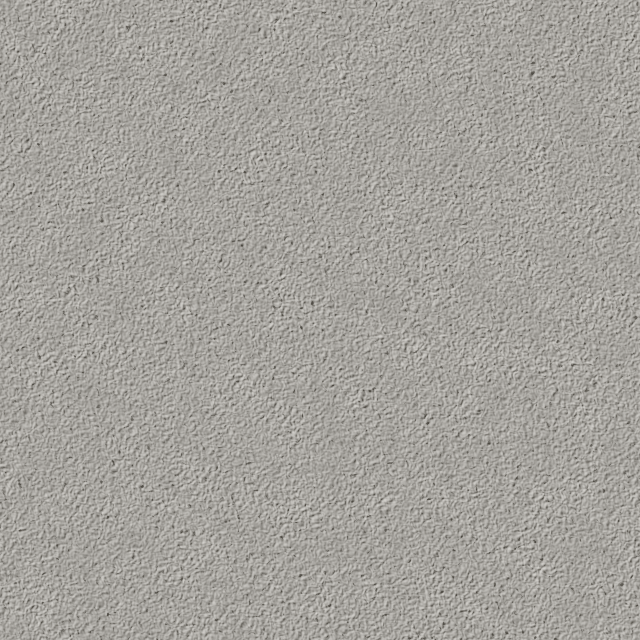
This texture is drawn by a Shadertoy shader. Its source:

```glsl
// Fine grey stucco: rough plaster grains lit from the upper left, with small dark pits.

const vec3  PLASTER       = vec3(0.655, 0.645, 0.624);
const vec3  SHADOW_TINT   = vec3(1.0, 1.01, 1.03);   // shadows turn slightly warm
const vec2  LIGHT_DIR     = vec2(-0.75, 0.66);
const float GRAIN_FREQ    = 158.0;   // grains across the canvas
const float FINE_FREQ     = 255.0;
const float FINE_HEIGHT   = 0.7;
const float RELIEF_STEP   = 0.0016;  // half width of the slope probe
const float RELIEF_GAIN   = 0.19;
const float SHADOW_BOOST  = 0.16;
const float WARP_FREQ     = 75.0;
const float WARP_AMOUNT   = 0.003;
const float PIT_FREQ      = 135.0;
const float PIT_DEPTH     = 0.19;
const float CLUMP_FREQ    = 48.0;
const float CLUMP_TONE    = 0.035;
const float PATCH_FREQ    = 13.0;
const float PATCH_TONE    = 0.02;
const float PATCH_ROUGH   = 0.35;

// Turns keep the noise lattices from lining up with the canvas
const mat2 GRAIN_TURN = mat2(0.83, 0.56, -0.56, 0.83);
const mat2 FINE_TURN  = mat2(0.94, -0.34, 0.34, 0.94);

float hash(vec2 cell) {
    vec3 q = fract(cell.xyx * vec3(0.1031, 0.1030, 0.0973));
    q += dot(q, q.yzx + 33.33);
    return fract((q.x + q.y) * q.z);
}

// Height contribution of one lattice corner
float corner(vec2 cell, vec2 offset) {
    float angle = 6.2832 * hash(cell);
    return dot(vec2(cos(angle), sin(angle)), offset);
}

float gradientNoise(vec2 p) {
    vec2 i = floor(p), f = p - i;
    vec2 w = f * f * f * (f * (f * 6.0 - 15.0) + 10.0);
    vec2 e = vec2(1.0, 0.0);
    float low  = mix(corner(i, f), corner(i + e.xy, f - e.xy), w.x);
    float high = mix(corner(i + e.yx, f - e.yx), corner(i + e.xx, f - e.xx), w.x);
    return mix(low, high, w.y);
}

// Plaster surface: coarse grains with finer sand on top
float surfaceHeight(vec2 p) {
    return gradientNoise(GRAIN_TURN * p * GRAIN_FREQ + 217.3)
         + FINE_HEIGHT * gradientNoise(FINE_TURN * p * FINE_FREQ + 371.9);
}

void mainImage(out vec4 fragColor, in vec2 fragCoord) {
    vec2 uv = fragCoord / iResolution.y;

    // Irregular grain outlines
    vec2 warp = vec2(gradientNoise(uv * WARP_FREQ + 5.1),
                     gradientNoise(uv * WARP_FREQ + 143.7));
    vec2 p = uv + WARP_AMOUNT * warp;

    // Broad patches of smoother and rougher plaster, and small clumps
    float mottle = gradientNoise(uv * PATCH_FREQ + 3.7)
                 + 0.6 * gradientNoise(FINE_TURN * uv * PATCH_FREQ * 2.3 + 129.3);
    float clump = gradientNoise(GRAIN_TURN * uv * CLUMP_FREQ + 161.7);

    // Slope towards the light, with deeper shadows than highlights
    vec2 probe = LIGHT_DIR * RELIEF_STEP;
    float slope = surfaceHeight(p - probe) - surfaceHeight(p + probe);
    slope *= 1.0 + PATCH_ROUGH * mottle;
    float shade = RELIEF_GAIN * slope / (1.0 + 0.45 * max(slope, 0.0));
    shade -= SHADOW_BOOST * pow(max(-slope - 0.35, 0.0), 2.0);

    // Scattered pits, sharper and deeper on the shadow side of grains
    float pit = smoothstep(0.32, 0.5, gradientNoise(FINE_TURN * p * PIT_FREQ + 291.3));
    shade -= PIT_DEPTH * pit * (0.45 + 0.55 * smoothstep(0.3, -0.3, slope));

    vec3 color = PLASTER + PATCH_TONE * mottle + CLUMP_TONE * clump
               + max(shade, -0.34) * SHADOW_TINT;
    fragColor = vec4(clamp(color, 0.0, 1.0), 1.0);
}
```
